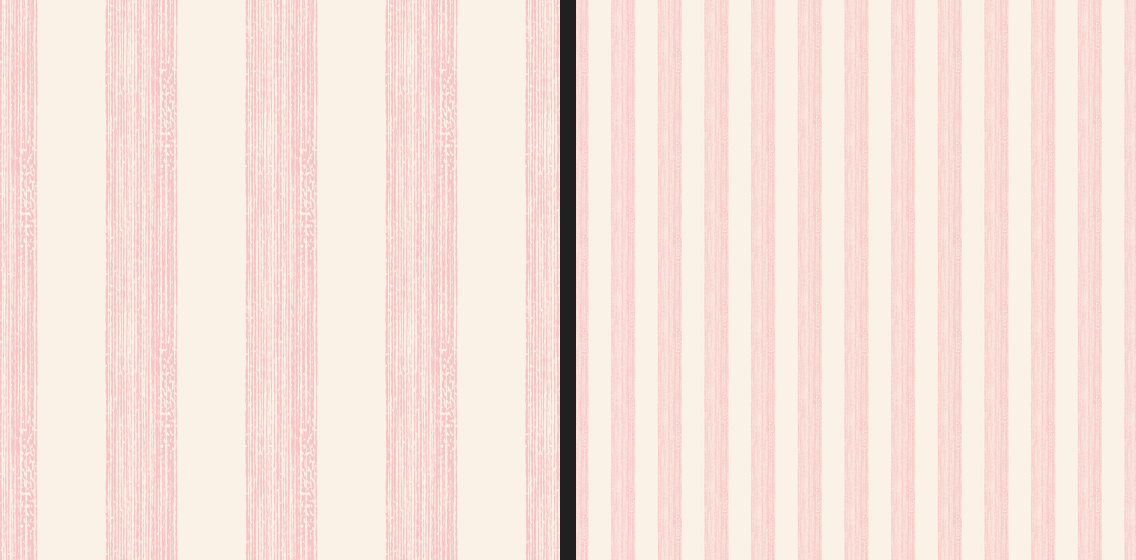
Left: one tile. Right: repeated 3 by 3.
A Shadertoy shader for this pattern:

```glsl
const float STRIPES = 4.0;          // whole repeats across
const float ROWS = 2.0;             // whole repeats down
const float COLUMN_DROP = 0.286;    // shift of odd stripes, in row repeats
const float STRIPE_OFFSET = 0.003;
const float STRIPE_SHARE = 0.515;   // stripe width within one repeat
const float STRANDS = 26.0;
const int SAMPLES = 4;
const float TAU = 6.2831853;
const vec3 CREAM = vec3(0.98, 0.95, 0.90);
const vec3 PINK = vec3(0.975, 0.765, 0.77);

float hash(vec2 p) {
    vec3 q = fract(p.xyx * 0.1031);
    q += dot(q, q.yzx + 33.33);
    return fract((q.x + q.y) * q.z);
}

float cornerSlope(vec2 cell, vec2 offset, float periodY) {
    float angle = TAU * hash(vec2(cell.x, mod(cell.y, periodY)) + 17.0);
    return dot(vec2(cos(angle), sin(angle)), offset);
}

// Gradient noise that wraps vertically, roughly -1 to 1
float gradientNoise(vec2 p, float periodY) {
    vec2 cell = floor(p);
    vec2 f = p - cell;
    vec2 w = f * f * f * (f * (f * 6.0 - 15.0) + 10.0);
    vec2 right = vec2(1.0, 0.0);
    vec2 up = vec2(0.0, 1.0);
    float low = mix(cornerSlope(cell, f, periodY),
                    cornerSlope(cell + right, f - right, periodY), w.x);
    float high = mix(cornerSlope(cell + up, f - up, periodY),
                     cornerSlope(cell + 1.0, f - 1.0, periodY), w.x);
    return 1.4 * mix(low, high, w.y);
}

// Noise along a single strand, with a whole number of cells per row
float strandNoise(float id, float v, float cells, float seed) {
    return gradientNoise(vec2(id * 5.37 + seed, v * cells), cells);
}

// Heavily brushed area near the right border of a stripe
float wornPatch(float x, float v) {
    float across = smoothstep(0.16, 0.04, abs(x / STRANDS - 0.87));
    float along = smoothstep(-0.3, 0.9, cos(TAU * (v - 0.3)));
    return across * along;
}

// Signed distance to the nearest strand, in strand spacings
float strandDistance(float x, float v, float patchAmount) {
    float nearest = 1.0;
    for (int j = -1; j <= 1; j++) {
        float id = floor(x) + float(j);
        if (id < 0.0 || id >= STRANDS) continue;
        float border = step(id, 0.5) + step(STRANDS - 1.5, id);
        float center = id + 0.5 + 0.5 * (hash(vec2(id, 3.0)) - 0.5) * (1.0 - border);
        center += 0.22 * strandNoise(id, v, 6.0, 0.3);
        center += 0.10 * strandNoise(id, v, 80.0, 40.6);
        float halfWidth = mix(0.14, 0.44, hash(vec2(id, 11.0)));
        halfWidth += 0.14 * strandNoise(id, v, 64.0, 80.5);
        halfWidth += 0.12 * strandNoise(id, v, 5.0, 120.4);
        halfWidth += 0.10 * border + 0.18 * patchAmount;
        nearest = min(nearest, abs(x - center) - halfWidth);
    }
    return nearest;
}

// Pink coverage at x in strand spacings and v in row repeats
float brushedInk(float x, float v, float softness) {
    float patchAmount = wornPatch(x, v);
    float d = strandDistance(x, v, patchAmount);
    float flecks = gradientNoise(vec2(x * 1.3 + 60.0, v * 70.0), 70.0);
    float wear = 0.5 * (flecks - mix(0.55, 0.15, patchAmount));
    return clamp(0.5 - max(d, wear) / softness, 0.0, 1.0);
}

void mainImage(out vec4 fragColor, in vec2 fragCoord) {
    vec2 uv = fragCoord / iResolution.xy;

    // Stripe layout with alternate columns dropped
    float column = (uv.x - STRIPE_OFFSET) * STRIPES + 0.5;
    float odd = mod(floor(column), 2.0);
    float across = (fract(column) - 0.5) / STRIPE_SHARE + 0.5;
    float x = across * STRANDS;
    float v = fract(uv.y * ROWS - odd * COLUMN_DROP);

    // Average sub-pixel samples across the fine strands
    float pixel = STRANDS * STRIPES / (STRIPE_SHARE * iResolution.x);
    float ink = 0.0;
    if (abs(across - 0.5) < 0.6) {
        for (int i = 0; i < SAMPLES; i++) {
            float shift = (float(i) + 0.5) / float(SAMPLES) - 0.5;
            ink += brushedInk(x + shift * pixel, v, pixel / float(SAMPLES));
        }
    }
    fragColor = vec4(mix(CREAM, PINK, ink / float(SAMPLES)), 1.0);
}
```
